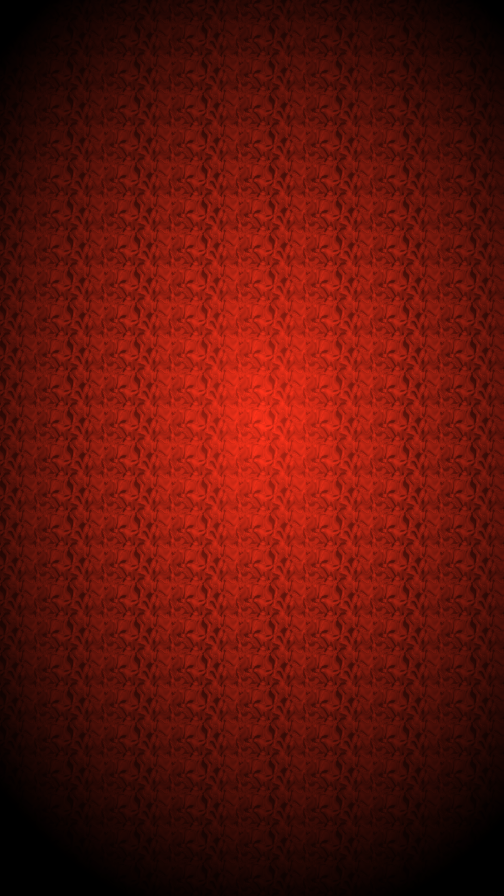
Give the GLSL for this background, as a Shadertoy shader.

```glsl
// A red damask wallpaper lit by one soft central glow that fades to black corners.
// A cone-shaped elliptical falloff gives the light; repeating gradient noise,
// bent by a second noise, draws crisp small leaves and upright engraved strokes.

const vec2 GLOW_CENTER = vec2(0.525, 0.53);
const vec2 GLOW_STRETCH = vec2(0.75, 1.0);
const vec2 TILE_COUNT = vec2(7.5, 25.6);
const vec2 LEAF_CELLS = vec2(7.0, 3.0);
const vec2 GRAIN_CELLS = vec2(15.0, 6.0);
const vec3 RED_TINT = vec3(1.0, 0.2, 0.105);

// Pseudo-random unit gradient for a lattice point
vec2 latticeGradient(vec2 cell, float seed) {
    vec3 p = fract(vec3(cell.xyx + seed * 7.31) * vec3(0.1031, 0.1030, 0.0973));
    p += dot(p, p.yzx + 33.33);
    float angle = 6.2832 * fract((p.x + p.y) * p.z);
    return vec2(cos(angle), sin(angle));
}

// Gradient noise that repeats after a whole number of cells
float tiledNoise(vec2 p, vec2 period, float seed) {
    vec2 cell = floor(p);
    vec2 f = p - cell;
    vec2 w = f * f * f * (f * (f * 6.0 - 15.0) + 10.0);
    vec2 lo = mod(cell, period);
    vec2 hi = mod(cell + 1.0, period);
    float a = dot(latticeGradient(lo, seed), f);
    float b = dot(latticeGradient(vec2(hi.x, lo.y), seed), f - vec2(1.0, 0.0));
    float c = dot(latticeGradient(vec2(lo.x, hi.y), seed), f - vec2(0.0, 1.0));
    float d = dot(latticeGradient(hi, seed), f - 1.0);
    return mix(mix(a, b, w.x), mix(c, d, w.x), w.y);
}

// Brightness of the woven pattern, close to 1 on average
float damask(vec2 tile) {
    vec2 p = tile * LEAF_CELLS;
    vec2 bend = vec2(tiledNoise(p, LEAF_CELLS, 1.0), tiledNoise(p, LEAF_CELLS, 2.0));
    float leaf = tiledNoise(p + 0.8 * bend, LEAF_CELLS, 5.0);
    float grain = tiledNoise(tile * GRAIN_CELLS + 1.5 * bend, GRAIN_CELLS, 4.0);

    // Dark leaf bodies gather loosely in one staggered band per row
    float wave = 0.2 * sin(6.2832 * tile.x) + 0.1 * sin(18.85 * tile.x);
    float band = 0.5 + 0.5 * cos(6.2832 * (tile.y - 0.1 + wave));
    float body = smoothstep(0.05, 0.16, leaf + 0.3 * grain) * mix(0.45, 1.0, band);

    // Sparse upright flecks and thin veins engrave the leaves
    float fleck = smoothstep(0.12, 0.26, -grain);
    float vein = 1.0 - smoothstep(0.02, 0.08, abs(leaf + 0.4 * grain));
    return 1.15 - 0.25 * body - 0.15 * vein - 0.2 * fleck + 0.5 * grain;
}

// Red light level at a given distance from the glow center
float glowLevel(float r) {
    float cone = max(0.88 - 1.5 * r, 0.0);
    return max(cone - 0.025 * smoothstep(0.38, 0.52, r), 0.0);
}

void mainImage(out vec4 fragColor, in vec2 fragCoord) {
    vec2 uv = fragCoord / iResolution.xy;
    float r = length((uv - GLOW_CENTER) * GLOW_STRETCH);

    // The relief is washed out where the light is strongest
    float relief = mix(0.5, 1.0, smoothstep(0.0, 0.3, r));
    float weave = mix(1.0, damask(uv * TILE_COUNT), relief);

    vec3 color = RED_TINT * glowLevel(r) * weave;
    fragColor = vec4(clamp(color, 0.0, 1.0), 1.0);
}
```
